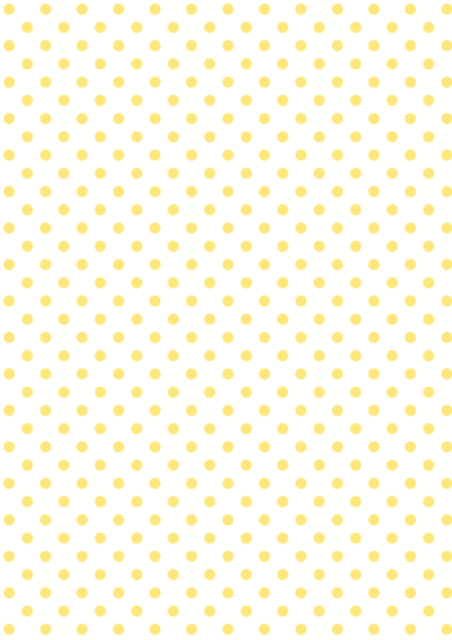
A Shadertoy shader for this pattern:

```glsl
// Staggered polka dots: soft yellow discs on near-white paper.
// Two square grids, offset by half a pitch, share one circle distance;
// lengths are fractions of the canvas height, measured from the top left.

const float PITCH = 0.0570;       // spacing of dots along a row
const float MARGIN = 0.0143;      // first dot centre from the left and top edges
const float RADIUS = 0.0087;
const float EDGE_SOFTNESS = 0.0022; // half width of the blurred rim
const vec3 PAPER_COLOR = vec3(1.0, 1.0, 0.996);
const vec3 DOT_COLOR = vec3(0.992, 0.906, 0.49);

// Distance from p to the nearest point of a square grid
float gridDistance(vec2 p) {
    vec2 cell = fract(p / PITCH + 0.5) - 0.5;
    return length(cell) * PITCH;
}

// Signed distance to the nearest dot of either grid
float dotDistance(vec2 p) {
    return min(gridDistance(p), gridDistance(p - 0.5 * PITCH)) - RADIUS;
}

void mainImage(out vec4 fragColor, in vec2 fragCoord) {
    // Top-left based position in canvas heights
    vec2 p = vec2(fragCoord.x, iResolution.y - fragCoord.y) / iResolution.y;

    // Keep the rim at least one pixel wide on small canvases
    float rim = max(EDGE_SOFTNESS, 0.75 / iResolution.y);
    float coverage = 1.0 - smoothstep(-rim, rim, dotDistance(p - MARGIN));

    fragColor = vec4(mix(PAPER_COLOR, DOT_COLOR, coverage), 1.0);
}
```
